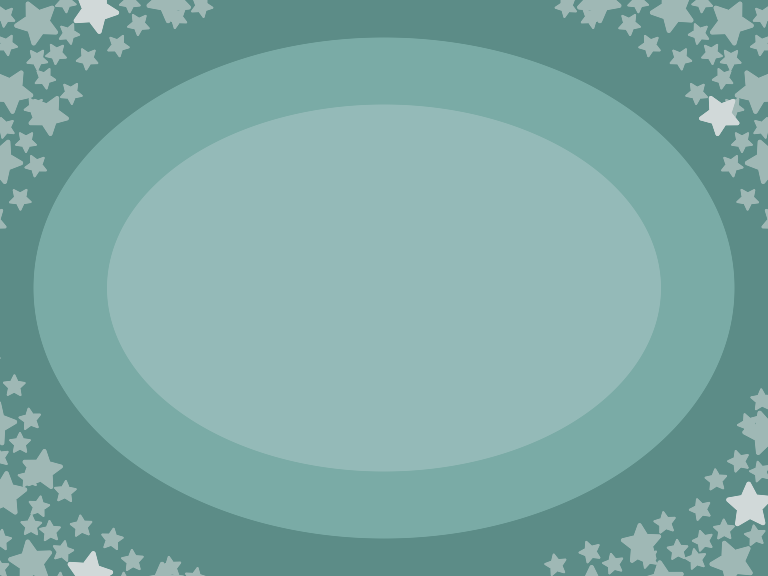
This background is drawn by a Shadertoy shader. Its source:

```glsl
// Two nested flat ellipses on teal, with clusters of rounded stars in the corners.
// One corner is described by curved rows of stars; the canvas is folded onto it,
// with a small shift or turn for the lower corners. Canvas height is 576 units.

const float CANVAS_HEIGHT = 576.0;
const float SECTOR = 0.62831853; // half the angle between two star tips

const vec3 TEAL_DEEP = vec3(0.36, 0.55, 0.53);
const vec3 TEAL_MID = vec3(0.48, 0.67, 0.65);
const vec3 TEAL_PALE = vec3(0.58, 0.73, 0.72);
const vec3 STAR_GREY = vec3(0.625, 0.72, 0.71);
const vec3 STAR_BRIGHT = vec3(0.82, 0.85, 0.85);

// A row of stars, laid out evenly in square-root space so it hugs the corner.
struct Row {
    int last;
    vec2 start, end, bend, zigzag;
};

float hash(vec2 p) {
    vec3 h = fract(p.xyx * vec3(0.1031, 0.1030, 0.0973));
    h += dot(h, h.yzx + 33.33);
    return fract((h.x + h.y) * h.z);
}

// Coverage of a shape from its signed distance, softened over one pixel.
float cover(float dist, float pixel) {
    return 1.0 - smoothstep(-0.5 * pixel, 0.5 * pixel, dist);
}

float ellipseDistance(vec2 p, vec2 radii) {
    float k = length(p / radii);
    return k * (k - 1.0) / max(length(p / (radii * radii)), 1e-5);
}

// Five-pointed star with rounded tips and a slight random tilt.
float starDistance(vec2 p, vec2 center, float radius) {
    vec2 d = p - center;
    float tilt = (hash(center) - 0.5) * 0.5;
    float angle = atan(d.x, d.y) + tilt;
    angle = mod(angle + SECTOR, 2.0 * SECTOR) - SECTOR;
    vec2 folded = length(d) * vec2(cos(angle), abs(sin(angle)));

    vec2 tip = vec2(0.89 * radius, 0.0);
    vec2 valley = 0.44 * radius * vec2(cos(SECTOR), sin(SECTOR));
    vec2 edge = valley - tip;
    vec2 rel = folded - tip;
    float along = clamp(dot(rel, edge) / dot(edge, edge), 0.0, 1.0);
    float side = edge.y * rel.x - edge.x * rel.y;
    return length(rel - edge * along) * sign(side) - 0.1 * radius;
}

vec2 rowPoint(Row row, int index) {
    float i = float(index);
    float n = float(row.last);
    vec2 root = mix(row.start, row.end, i / n) + row.bend * i * (n - i);
    root += row.zigzag * mod(i, 2.0);
    return root * root;
}

float rowDistance(vec2 p, Row row, float radius) {
    float dist = 1e5;
    for (int i = 0; i <= row.last; i++) {
        dist = min(dist, starDistance(p, rowPoint(row, i), radius));
    }
    return dist;
}

// Fold the canvas so that the nearest corner becomes the origin.
vec2 cornerSpace(vec2 p, vec2 size, bool right, bool top) {
    vec2 q = vec2(right ? size.x - p.x : p.x, top ? size.y - p.y : p.y);
    if (top) return q;
    if (!right) return q + vec2(6.0, 9.0);
    q = q.yx + vec2(25.0, -16.0);
    return vec2(q.x - 0.08 * q.y, q.y + 0.08 * q.x);
}

void mainImage(out vec4 fragColor, in vec2 fragCoord) {
    float pixel = CANVAS_HEIGHT / iResolution.y;
    vec2 p = fragCoord * pixel;
    vec2 size = iResolution.xy * pixel;
    bool right = p.x > 0.5 * size.x;
    bool top = p.y > 0.5 * size.y;
    vec2 q = cornerSpace(p, size, right, top);

    // Rows from the rim of the cluster inwards, then the large stars
    Row rim = Row(8, vec2(4.5, 14.1), vec2(14.2, 2.5), vec2(0.0, -0.04), vec2(0.3, 0.5));
    Row middle = Row(4, vec2(5.1, 11.9), vec2(8.3, 5.8), vec2(0.0), vec2(0.0));
    Row inner = Row(2, vec2(2.2, 11.3), vec2(11.4, 1.4), vec2(-0.7, 1.35), vec2(0.0));
    Row core = Row(2, vec2(2.6, 6.7), vec2(8.1, 1.4), vec2(-3.15, 0.0), vec2(0.0));
    Row large = Row(4, vec2(0.0, 12.7), vec2(13.0, 0.0), vec2(-0.1, -0.4), vec2(0.3, 1.2));

    float greyStars = rowDistance(q, rim, 12.0);
    greyStars = min(greyStars, rowDistance(q, middle, 11.5));
    greyStars = min(greyStars, rowDistance(q, inner, 11.5));
    greyStars = min(greyStars, rowDistance(q, core, 11.5));
    greyStars = min(greyStars, rowDistance(q, large, 23.5));
    greyStars = min(greyStars, starDistance(q, vec2(-8.0, 221.0), 16.0));

    // One rim star is larger; the upper right corner lights it up
    float rimStar = starDistance(q, rowPoint(rim, 2), 21.5);
    float largeStar = starDistance(q, rowPoint(large, 3), 24.5);
    greyStars = min(greyStars, rimStar);
    float brightStar = (right && top) ? rimStar : largeStar;

    // Paint from back to front
    vec2 c = p - 0.5 * size;
    vec3 color = mix(TEAL_DEEP, STAR_GREY, cover(greyStars, pixel));
    color = mix(color, STAR_BRIGHT, cover(brightStar, pixel));
    color = mix(color, TEAL_MID, cover(ellipseDistance(c, vec2(350.5, 250.5)), pixel));
    color = mix(color, TEAL_PALE, cover(ellipseDistance(c, vec2(277.0, 183.5)), pixel));
    fragColor = vec4(color, 1.0);
}
```
